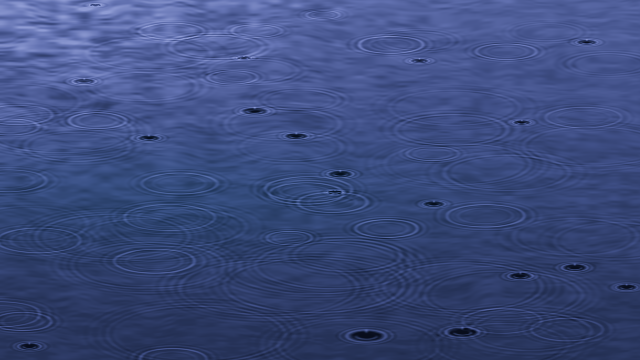
A WebGL 1 fragment shader for this texture:

```glsl
precision highp float;
uniform vec2 u_resolution;

float hash(vec2 p) {
  return fract(sin(dot(p, vec2(127.1, 311.7))) * 43758.5453);
}

float noise(vec2 p) {
  vec2 i = floor(p), f = fract(p);
  f = f * f * (3.0 - 2.0 * f);
  return mix(mix(hash(i), hash(i + vec2(1.0, 0.0)), f.x),
             mix(hash(i + vec2(0.0, 1.0)), hash(i + 1.0), f.x), f.y);
}

// Signed surface grain: long, flat wavelets, bent so the rows do not align
float wavelets(vec2 p) {
  p.y += 0.035 * noise(p * vec2(5.0, 9.0)) + 0.012 * noise(p * vec2(14.0, 25.0) + 7.0);
  float n = 0.2 * noise(p * vec2(8.0, 48.0));
  n += 0.42 * noise(p * vec2(17.0, 95.0) + 17.0);
  n += 0.38 * noise(p * vec2(34.0, 165.0) + 41.0);
  return 2.0 * n - 1.0;
}

// Short train of circular waves around one radius
float waveTrain(float dist, float radius, float wavelength, float width) {
  float d = dist - radius;
  return cos(6.2832 * d / wavelength) * exp(-d * d / (width * width));
}

// Fresh impact: dark dimple, pale rim and a splash with a bright bead
float impact(vec2 q, float radius) {
  float d = length(q) / radius;
  float lit = -0.75 * (1.0 - smoothstep(0.7, 1.1, d));
  lit += 0.9 * exp(-pow((d - 0.6) / 0.14, 2.0)) * smoothstep(0.4, -0.6, q.y / radius);
  lit += 0.5 * exp(-pow((d - 1.15) / 0.13, 2.0));
  lit -= 0.5 * exp(-dot(q, q) / (radius * radius * 0.09));
  vec2 bead = (q - vec2(0.0, radius * 0.9)) * vec2(1.0, 0.35);
  return lit + 0.9 * exp(-dot(bead, bead) / (radius * radius * 0.012));
}

float raindrops(vec2 p, float aspect) {
  float lit = 0.0;
  for (int i = 0; i < 81; i++) {
    float id = float(i);
    vec2 rnd = vec2(hash(vec2(id, 3.7)), hash(vec2(id, 9.2)));
    vec2 center = fract(id * vec2(0.7549, 0.5698) + 0.25 * rnd);
    float nearness = mix(1.15, 0.7, center.y);
    vec2 q = p - center * vec2(aspect, 1.0);
    q.y *= mix(3.1, 4.0, center.y);
    float wobble = 0.006 * (noise(q * 14.0 + id) - 0.5);
    float dist = length(q) + wobble;
    float kind = mod(id, 9.0);
    float facing = 0.5 + 0.5 * abs(q.y) / (length(q) + 0.001);
    float patchy = 0.45 + 1.1 * noise(q * 11.0 + id);

    if (kind < 2.0) {
      float radius = nearness * mix(0.02, 0.045, rnd.x);
      lit += impact(q, radius);
      lit += 0.2 * waveTrain(dist, radius * 1.55, 0.02, 0.014);
    } else if (kind < 5.0) {
      float radius = nearness * mix(0.06, 0.13, rnd.x);
      float strength = mix(0.36, 0.62, rnd.y) * facing * mix(1.0, patchy, 0.5);
      lit += strength * waveTrain(dist, radius, 0.024, 0.011);
      lit += 0.3 * strength * waveTrain(dist, radius * 0.7, 0.024, 0.014);
      lit += 0.3 * strength * waveTrain(dist, radius * 1.25, 0.022, 0.02);
    } else {
      float radius = nearness * mix(0.12, 0.26, rnd.x);
      float strength = mix(0.13, 0.25, rnd.y) * facing * patchy;
      lit += strength * waveTrain(dist, radius, 0.025, 0.022);
      lit += 0.5 * strength * waveTrain(dist, radius * 1.2, 0.027, 0.03);
    }
  }
  return lit;
}

vec3 waterColor(float t) {
  vec3 deep = vec3(0.15, 0.20, 0.35), mid = vec3(0.25, 0.31, 0.53);
  vec3 pale = vec3(0.39, 0.45, 0.70), glint = vec3(0.56, 0.61, 0.83);
  vec3 c = mix(vec3(0.03, 0.05, 0.11), deep, smoothstep(-0.65, 0.05, t));
  c = mix(c, mid, clamp(t / 0.42, 0.0, 1.0));
  c = mix(c, pale, clamp((t - 0.42) / 0.58, 0.0, 1.0));
  return mix(c, glint, clamp((t - 1.0) / 0.6, 0.0, 1.0));
}

void main() {
  vec2 uv = gl_FragCoord.xy / u_resolution;
  float aspect = u_resolution.x / u_resolution.y;
  vec2 p = vec2(uv.x * aspect, uv.y);

  // Sky reflection: dark near shore, bright far left corner
  vec2 corner = (uv - vec2(0.06, 1.0)) * vec2(1.0, 1.3);
  float glow = exp(-dot(corner, corner) * 6.0);
  float light = 0.01 + 0.42 * uv.y + 0.27 * uv.y * uv.y + 0.4 * glow;
  light += 0.05 * (noise(p * vec2(1.6, 5.0) + 5.0) - 0.5);

  // Surface detail, livelier toward the glow
  light += wavelets(p) * (0.17 + 0.13 * uv.y + 0.75 * glow);
  light += raindrops(p, aspect) * (0.75 + 0.3 * uv.y);

  // Faint teal band across the middle left
  vec2 band = (uv - vec2(0.28, 0.45)) * vec2(2.2, 6.0);
  vec3 color = waterColor(light) + vec3(-0.025, 0.012, 0.0) * exp(-dot(band, band));
  gl_FragColor = vec4(color, 1.0);
}
```
